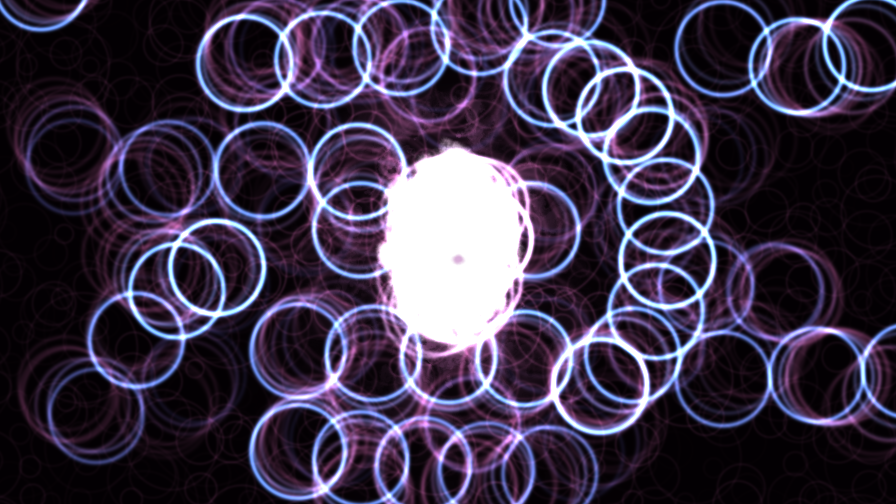
Reproduce this background procedurally as a Shadertoy shader.

```glsl
const vec3 pink = vec3(0.62, 0.31, 0.52);
const float radius = 0.0926;

vec2 hash2(float n) {
    vec3 q = fract(vec3(n) * vec3(0.1031, 0.1030, 0.0973));
    q += dot(q, q.yzx + 33.33);
    return fract((q.xx + q.yz) * q.zy);
}

float cellHash(vec2 cell) {
    vec3 q = fract(cell.xyx * 0.1031);
    q += dot(q, q.yzx + 33.33);
    return fract((q.x + q.y) * q.z);
}

float noise(vec2 p) {
    vec2 i = floor(p), f = fract(p);
    f = f * f * (3.0 - 2.0 * f);
    return mix(mix(cellHash(i), cellHash(i + vec2(1, 0)), f.x),
               mix(cellHash(i + vec2(0, 1)), cellHash(i + vec2(1, 1)), f.x), f.y);
}

float fbm(vec2 p) {
    float sum = 0.0, amp = 0.5;
    for (int i = 0; i < 5; i++) {
        sum += amp * noise(p);
        p = mat2(1.6, 1.2, -1.2, 1.6) * p + 7.3;
        amp *= 0.5;
    }
    return sum;
}

// Soft line around a circle
float ring(vec2 p, float r, float width) {
    float d = (length(p) - r) / width;
    return exp(-d * d);
}

// Faint little circles, one in each jittered grid cell
float smallRings(vec2 p, float scale, float seed) {
    vec2 base = floor(p * scale);
    float sum = 0.0;
    for (int y = -1; y <= 1; y++)
    for (int x = -1; x <= 1; x++) {
        vec2 cell = base + vec2(x, y);
        vec2 h = hash2(cellHash(cell + seed) * 913.0 + seed);
        sum += h.x * ring(p - (cell + h) / scale, mix(0.25, 0.75, h.y) / scale, 0.003);
    }
    return sum;
}

// One blue ring and its drifting pink echoes
vec3 trail(vec2 q, vec2 center, float power, float seed) {
    float width = 0.0046 + 0.2 / iResolution.y;
    vec2 h = hash2(seed), drift = (hash2(seed + 57.0) - 0.5) * 0.04;
    vec3 tint = mix(vec3(0.48, 0.42, 0.9), vec3(0.5, 0.75, 1.2), min(power, 1.0));
    vec3 sum = tint * power * ring(q - center, radius, width);
    for (int j = 1; j < 6; j++) {
        float age = float(j);
        vec2 offset = drift * age + (hash2(seed + age * 7.0) - 0.5) * 0.025;
        sum += mix(tint, pink, min(age * 0.35, 1.0)) * exp(-age * 0.25)
             * (0.2 + 0.4 * h.x) * ring(q - center - offset, radius, width);
    }
    return sum;
}

// Trails strung along a bent line, with power running from first to last
vec3 chain(vec2 q, vec2 start, vec2 stride, float bend, int count, vec2 power) {
    vec3 sum = vec3(0);
    for (int i = 0; i < count; i++) {
        float n = float(i);
        vec2 center = start + stride * n + vec2(0, bend * n * n);
        float level = mix(power.x, power.y, n / max(float(count - 1), 1.0));
        sum += trail(q, center, level, n * 13.0 + start.x * 100.0 + 140.0);
    }
    return sum;
}

void mainImage(out vec4 fragColor, in vec2 fragCoord) {
    vec2 p = fragCoord / iResolution.y;
    vec2 q = p - vec2(0.5 * iResolution.x / iResolution.y + 0.002, 0.514);
    float grain = fbm(p * 26.0);
    float falloff = exp(-dot(q, q) * 4.0);

    // Dark ground with faint circles
    vec3 color = vec3(0.012, 0.0, 0.01);
    color += pink * (0.07 + 0.22 * falloff)
           * (smallRings(p, 8.0, 3.0) + smallRings(p, 15.0, 19.0));
    color += pink * (0.06 + 0.2 * falloff) * smallRings(p, 5.5, 41.0);

    // Rows of rings: upper side, left side, lower side, right side
    color += chain(q, vec2(-0.405, 0.36), vec2(0.155, 0.0), 0.008, 5, vec2(1.1, 0.9));
    color += chain(q, vec2(-0.32, 0.39), vec2(0.15, -0.015), 0.0, 3, vec2(0.1, 0.15));
    color += chain(q, vec2(-0.745, 0.155), vec2(0.188, -0.003), 0.0, 4, vec2(0.25, 1.2));
    color += chain(q, vec2(-0.46, -0.045), vec2(-0.08, -0.02), -0.026, 4, vec2(1.5, 0.45));
    color += chain(q, vec2(-0.81, 0.52), vec2(0), 0.0, 1, vec2(0.9));
    color += chain(q, vec2(-0.3, -0.21), vec2(0.15, -0.005), 0.0, 4, vec2(0.8, 1.1));
    color += chain(q, vec2(-0.3, -0.41), vec2(0.125, -0.015), 0.001, 5, vec2(0.9, 0.6));
    color += chain(q, vec2(-0.175, 0.03), vec2(0.17, 0.0), 0.0, 3, vec2(1.0, 0.9));
    color += chain(q, vec2(0.544, 0.39), vec2(0.147, -0.075), 0.04, 3, vec2(0.85, 1.3));
    color += chain(q, vec2(0.544, -0.266), vec2(0.185, 0.008), 0.0, 3, vec2(0.7, 0.85));
    color += chain(q, vec2(0.51, -0.085), vec2(0.135, -0.005), 0.0, 2, vec2(0.5, 0.3));

    // Bright arc of rings right of the core
    for (int i = 0; i < 9; i++) {
        float n = float(i), angle = 1.55 - n * 0.335;
        vec2 center = vec2(0.2, 0.01) + vec2(0.235, 0.32) * vec2(cos(angle), sin(angle));
        color += trail(q, center, 0.9 + 0.55 * hash2(n + 31.0).x, n * 17.0 + 300.0);
    }

    // Dim scattered rings, denser inward
    for (int i = 0; i < 18; i++) {
        float n = float(i), angle = n * 2.39996 + 0.6;
        vec2 center = vec2(0.6, 0.5) * sqrt((n + 4.0) / 22.0) * vec2(cos(angle), sin(angle));
        color += 0.65 * trail(q, center, 0.15, n * 19.0 + 500.0);
    }

    // Pink haze broken up by turbulence
    float reach = length(q / vec2(0.135, 0.192));
    float wisps = smoothstep(0.38, 0.75, fbm(p * 14.0 + grain * 2.0));
    color += vec3(0.85, 0.5, 0.8) * exp(-max(reach - 0.8, 0.0) * 2.1)
           * (0.12 + 0.75 * wisps);

    // Stack of bright rings around the core
    for (int i = 0; i < 24; i++) {
        vec2 h = hash2(float(i) + 211.0);
        vec2 offset = (h - 0.5) * vec2(0.13, 0.22) + vec2(0.008, -0.02);
        color += vec3(0.95, 0.72, 1.0) * (0.3 + 0.7 * h.x) * ring(q - offset, radius, 0.005);
    }

    // White core with a ragged rim and a small mauve gap
    float fill = 1.0 - smoothstep(0.78, 1.08, reach + (grain - 0.5) * 0.45);
    color += vec3(1.5, 1.35, 1.5) * fill;
    float gap = length((q - vec2(0.019, -0.028)) / vec2(0.016, 0.012));
    gap = 1.0 - smoothstep(0.4, 1.2, gap + (grain - 0.5) * 1.5);
    color = mix(min(color, 1.0), vec3(0.8, 0.58, 0.8), gap * 0.75);

    fragColor = vec4(color, 1.0);
}
```
